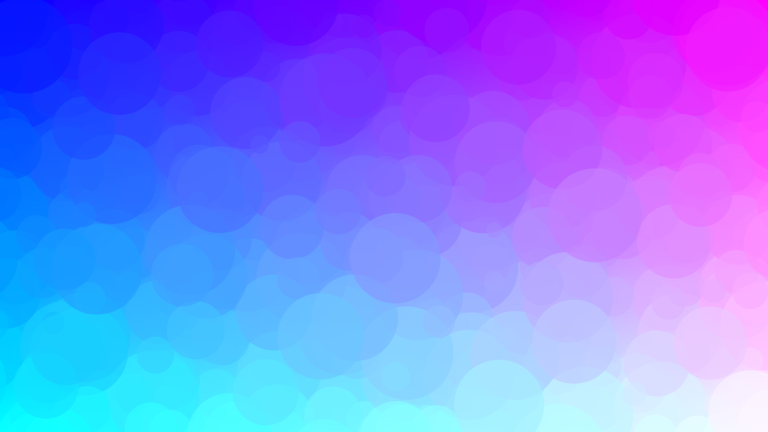
A Shadertoy shader for this background:

```glsl
// Overlapping translucent discs over a four-corner gradient: blue, magenta,
// cyan and white. Discs are scattered by a low-discrepancy sequence with hashed
// jitter, and each takes the gradient colour found at its own centre.

#define DISC_COUNT 360
#define MIN_RADIUS 0.018
#define MAX_RADIUS 0.112
#define OPACITY 0.66
#define JITTER 0.07
#define MARGIN 0.06

// Pseudo-random triple in 0..1 for one disc index
vec3 hash3(float n) {
    vec3 p = fract(vec3(n) * vec3(0.1031, 0.1030, 0.0973));
    p += dot(p, p.yzx + 33.33);
    return fract((p.xxy + p.yzz) * p.zyx);
}

// Red grows to the right, green grows downward, blue stays full
vec3 cornerGradient(vec2 uv) {
    uv = clamp(uv, 0.0, 1.0);
    return vec3(uv.x, 1.0 - uv.y, 1.0);
}

// Evenly spread centre, allowed slightly outside the canvas
vec2 discCentre(float index, vec2 random) {
    vec2 spread = fract(0.5 + index * vec2(0.75488, 0.56984));
    return mix(vec2(-MARGIN), vec2(1.0 + MARGIN), spread)
         + JITTER * (random - 0.5);
}

void mainImage(out vec4 fragColor, in vec2 fragCoord) {
    vec2 uv = fragCoord / iResolution.xy;
    vec2 aspect = vec2(iResolution.x / iResolution.y, 1.0);
    float edge = 0.75 / iResolution.y;
    vec3 color = cornerGradient(uv);

    // Paint discs in sequence, later ones on top
    for (int i = 0; i < DISC_COUNT; i++) {
        float index = float(i);
        vec3 random = hash3(index + 1.0);
        vec2 centre = discCentre(index, random.xy);
        float radius = mix(MIN_RADIUS, MAX_RADIUS, random.z);
        float dist = length((uv - centre) * aspect) - radius;
        float coverage = 1.0 - smoothstep(-edge, edge, dist);
        color = mix(color, cornerGradient(centre), OPACITY * coverage);
    }

    fragColor = vec4(color, 1.0);
}
```
